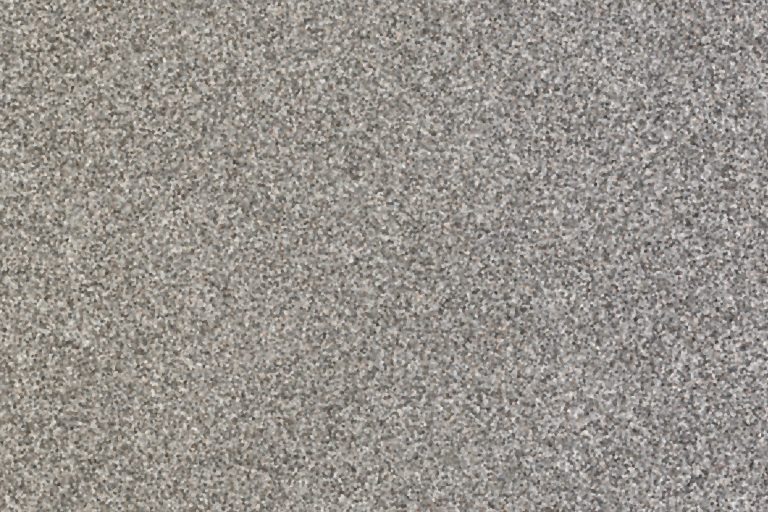
Give the GLSL for this texture, as a Shadertoy shader.

```glsl
// Fine grey sandstone: a dense bed of tiny mineral grains.
// Jittered cells with soft borders give each grain its shade and tint,
// gradient noise adds clumps, and a broad drift runs from warm to cool.

// Integer hash: three values in 0..1 for a cell and a seed
vec3 hash3(vec2 cell, int seed) {
    uvec3 v = uvec3(ivec3(ivec2(cell), seed)) * 1664525u + 1013904223u;
    v.x += v.y * v.z; v.y += v.z * v.x; v.z += v.x * v.y;
    v ^= v >> 16u;
    v.x += v.y * v.z; v.y += v.z * v.x; v.z += v.x * v.y;
    return vec3(v >> 8u) / 16777216.0;
}

float cornerSlope(vec2 cell, vec2 offset, int seed) {
    float angle = 6.2832 * hash3(cell, seed).x;
    return dot(vec2(cos(angle), sin(angle)), offset);
}

float gradientNoise(vec2 p, int seed) {
    vec2 i = floor(p), f = fract(p);
    vec2 u = f * f * f * (f * (f * 6.0 - 15.0) + 10.0);
    vec2 e = vec2(1.0, 0.0);
    float low = mix(cornerSlope(i, f, seed), cornerSlope(i + e, f - e, seed), u.x);
    float high = mix(cornerSlope(i + e.yx, f - e.yx, seed),
                     cornerSlope(i + 1.0, f - 1.0, seed), u.x);
    return mix(low, high, u.y);
}

// Blend of nearby grains: x is shade, y is warmth, z is rust, all per grain
vec3 grainBed(vec2 p) {
    vec2 home = floor(p);
    vec3 sum = vec3(0.0);
    float total = 0.0;
    for (int y = -1; y <= 1; y++)
    for (int x = -1; x <= 1; x++) {
        vec2 cell = home + vec2(x, y);
        vec3 place = hash3(cell, 3);
        vec3 mineral = hash3(cell, 8);
        vec2 away = cell + 0.05 + 0.9 * place.xy - p;
        float weight = exp(-6.0 * dot(away, away));
        // Two shades averaged, so that mid greys are the most common
        float shade = 0.65 * place.z + 0.35 * mineral.z - 0.5;
        sum += weight * vec3(shade, mineral.x - 0.5,
                             smoothstep(0.94, 1.0, mineral.y));
        total += weight;
    }
    return sum / total;
}

void mainImage(out vec4 fragColor, in vec2 fragCoord) {
    vec2 p = fragCoord / iResolution.y + 2.0;
    float across = fragCoord.x / iResolution.x;

    // Grains and clumps
    vec3 grain = grainBed(p * 195.0);
    mat2 turn = mat2(0.8, 0.6, -0.6, 0.8);
    float clumps = gradientNoise(turn * p * 105.0 + 300.0, 11);
    float relief = 0.56 * grain.x + 0.19 * clumps;

    // Contrast grows gently away from the middle, most of all to the right
    float contrast = 0.95 + 0.12 * smoothstep(0.5, 1.0, across)
                   + 0.04 * smoothstep(0.4, 0.0, across);
    float mottle = 0.025 * gradientNoise(p * 4.0, 23)
                 + 0.025 * gradientNoise(p * 18.0, 29);

    // Stone colour, with a warm left side and a cooler right side
    vec3 color = vec3(0.594, 0.577, 0.557) + relief * contrast + mottle;
    color += mix(vec3(0.004, 0.002, -0.014), vec3(-0.008, -0.006, 0.008),
                 smoothstep(0.0, 1.0, across));
    color += grain.y * vec3(0.03, 0.0, -0.03);
    color += grain.z * vec3(0.06, 0.0, -0.03);

    fragColor = vec4(clamp(color, 0.0, 1.0), 1.0);
}
```
